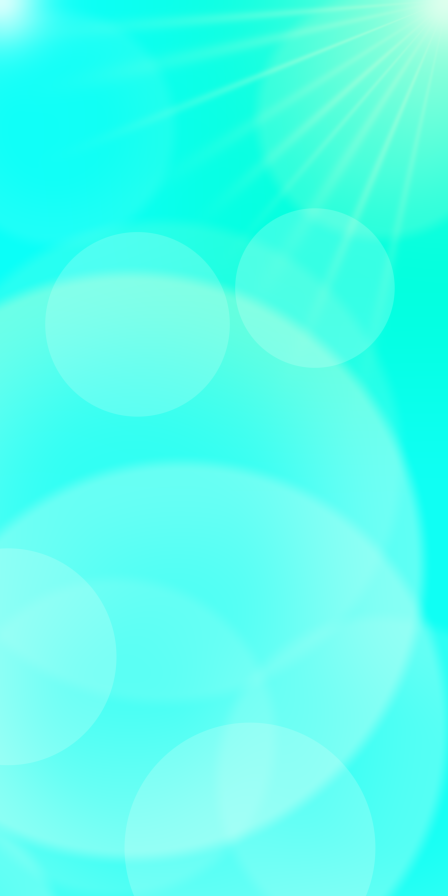
Write a WebGL 1 fragment shader that draws this background.

```glsl
precision highp float;
// Bright aqua backdrop: large soft-rimmed bubbles overlap crisp translucent
// discs, while pale beams fan out from a glow in the upper right corner.
// Distances to circles give the bubbles; angles about the corner give beams.

uniform vec2 u_resolution;

// Soft bubble opacity: faint in the middle, stronger towards its rim.
float bubble(vec2 p, vec2 center, float radius, float core, float rim) {
  float d = length(p - center) / radius;
  float fill = mix(core, rim, smoothstep(0.35, 0.98, d));
  return fill * (1.0 - smoothstep(-0.018, 0.022, (d - 1.0) * radius));
}

// Flat disc with a narrow smoothed edge.
float disc(vec2 p, vec2 center, float radius) {
  float edge = 0.75 / u_resolution.x;
  return 1.0 - smoothstep(-edge, edge, length(p - center) - radius);
}

// Fan of tapering beams; angles run from the top edge to the right edge.
float beams(vec2 p) {
  vec2 v = vec2(1.0, 2.0) - p;
  float dist = length(v);
  float angle = atan(v.y, v.x + 0.0001);
  float light = 0.0;
  for (int i = 0; i < 9; i++) {
    float n = float(i);
    float dir = 0.08 + 0.157 * n + 0.022 * sin(n * 5.0);
    float width = 0.026 + 0.009 * sin(n * 2.3);
    float reach = 0.78 + 0.33 * abs(cos(2.0 * dir));
    float offset = (angle - dir) / width;
    float fade = 1.0 - smoothstep(0.25 * reach, reach, dist);
    light += exp(-offset * offset) * fade * (0.8 + 0.2 * sin(n * 3.7));
  }
  return light * smoothstep(0.0, 0.2, dist);
}

void main() {
  // The canvas spans one unit across and two units up.
  vec2 p = gl_FragCoord.xy / u_resolution * vec2(1.0, 2.0);
  float upper = smoothstep(0.85, 1.45, p.y);

  // Aqua base, greener in the upper right.
  vec3 color = mix(vec3(0.06, 1.0, 0.955), vec3(0.0, 1.0, 0.87),
                   smoothstep(0.05, 0.75, p.x) * upper);
  color = mix(color, vec3(0.03, 1.0, 0.98), 0.7 * upper * (1.0 - smoothstep(0.0, 0.5, p.x)));
  vec3 pale = mix(vec3(0.85, 1.0, 0.96), vec3(0.84, 1.0, 0.82), upper);

  // Broad bubbles.
  color = mix(color, pale, bubble(p, vec2(0.292, 0.737), 0.651, 0.14, 0.39));
  color = mix(color, pale, bubble(p, vec2(0.404, 0.372), 0.594, 0.13, 0.32));
  color = mix(color, pale, bubble(p, vec2(0.360, 0.969), 0.534, 0.04, 0.14));
  color = mix(color, pale, bubble(p, vec2(0.260, 0.354), 0.352, 0.03, 0.14));
  color = mix(color, pale, bubble(p, vec2(0.846, 0.260), 0.360, 0.03, 0.15));
  color = mix(color, pale, bubble(p, vec2(-0.130, -0.083), 0.260, 0.05, 0.20));

  // Faint bubbles near the top.
  color = mix(color, pale, bubble(p, vec2(0.846, 1.740), 0.270, 0.24, 0.17));
  color = mix(color, vec3(0.8, 1.0, 0.98), bubble(p, vec2(0.130, 1.714), 0.258, 0.03, 0.10));

  // Crisp translucent discs.
  vec3 glass = vec3(0.92, 1.0, 0.98);
  color = mix(color, glass, 0.20 * disc(p, vec2(0.307, 1.276), 0.206));
  color = mix(color, glass, 0.22 * disc(p, vec2(0.703, 1.357), 0.178));
  color = mix(color, glass, 0.22 * disc(p, vec2(0.018, 0.534), 0.242));
  color = mix(color, glass, 0.22 * disc(p, vec2(0.558, 0.107), 0.280));

  // Beams and corner glows.
  color = mix(color, vec3(0.78, 1.0, 0.86), min(0.34 * beams(p), 0.6));
  float right = length(p - vec2(1.0, 2.0));
  float left = length(p - vec2(0.0, 2.0));
  color = mix(color, vec3(0.82, 1.0, 0.85), 0.65 * exp(-right * right * 9.0));
  color = mix(color, vec3(0.95, 1.0, 0.95), 0.8 * exp(-right * right * 120.0));
  color = mix(color, vec3(0.92, 1.0, 0.99), 0.9 * exp(-left * left * 110.0));

  gl_FragColor = vec4(color, 1.0);
}
```
